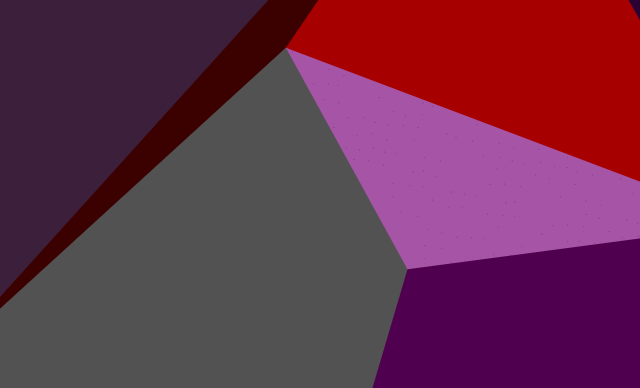
A WebGL 1 fragment shader for this background:

```glsl
precision highp float;
uniform vec2 u_resolution;

float hash(vec2 p) {
  return fract(sin(dot(p, vec2(127.1, 311.7))) * 43758.5453);
}

// Smooth coverage of the half plane to the left of the line a -> b
float leftOf(vec2 a, vec2 b) {
  vec2 dir = normalize((b - a) * u_resolution);
  vec2 offset = gl_FragCoord.xy - a * u_resolution;
  return clamp(dir.x * offset.y - dir.y * offset.x + 0.5, 0.0, 1.0);
}

// Sparse tiny dots on a slightly tilted lattice
float specks(vec2 p) {
  vec2 grid = mat2(0.985, 0.17, -0.17, 0.985) * p * 28.0;
  vec2 cell = floor(grid);
  vec2 jitter = 0.3 + 0.4 * vec2(hash(cell), hash(cell + 17.0));
  float dotShape = 1.0 - smoothstep(0.03, 0.075, length(grid - cell - jitter));
  return dotShape * step(0.45, hash(cell + 41.0));
}

void main() {
  vec2 p = gl_FragCoord.xy / u_resolution.y;
  vec2 apex = vec2(0.4466, 0.877);
  vec2 joint = vec2(0.6367, 0.306);

  vec3 gray = vec3(0.32);
  vec3 mauve = vec3(0.23, 0.12, 0.23);
  vec3 red = vec3(0.65, 0.0, 0.0);
  vec3 maroon = vec3(0.23, 0.0, 0.0);
  vec3 orchid = vec3(0.65, 0.33, 0.65);
  vec3 plum = vec3(0.31, 0.0, 0.31);

  // Orchid and plum facets on the right
  orchid = mix(orchid, vec3(0.48, 0.24, 0.55), 0.55 * specks(p));
  float upper = leftOf(joint, vec2(1.0, 0.3855));
  float rightSide = mix(leftOf(joint, vec2(0.582, 0.0)), leftOf(apex, joint), upper);
  vec3 color = mix(gray, mix(plum, orchid, upper), rightSide);

  // Maroon and red facets along the top
  float redSide = leftOf(vec2(0.4974, 1.0), apex);
  float top = mix(leftOf(vec2(0.0, 0.2045), apex), leftOf(apex, vec2(1.0, 0.532)), redSide);
  color = mix(color, mix(maroon, red, redSide), top);

  // Mauve corner and the small dark corner opposite
  color = mix(color, mauve, leftOf(vec2(0.0, 0.2345), vec2(0.4193, 1.0)));
  color = mix(color, vec3(0.17, 0.0, 0.2), leftOf(vec2(0.982, 1.0), vec2(1.0, 0.948)));

  gl_FragColor = vec4(color, 1.0);
}
```
